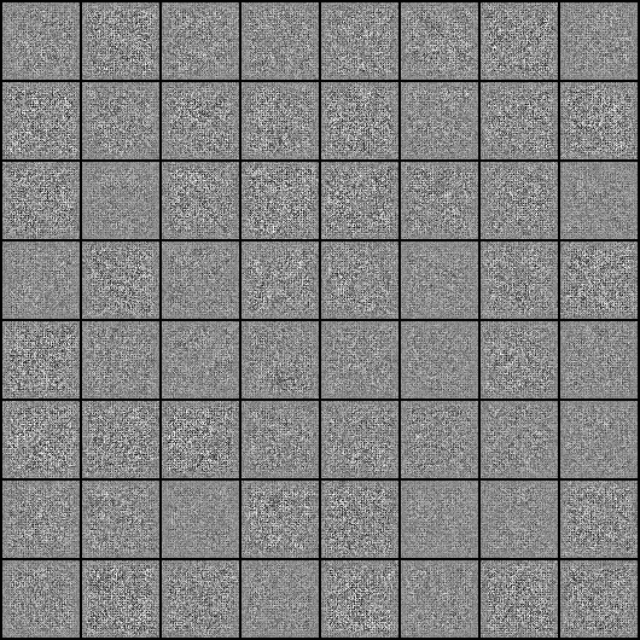
A Shadertoy shader for this pattern:

```glsl
// Eight by eight grey tiles of grainy woven static, separated by thin black joints.

const float TILES = 8.0;
const float TILE_SIZE = 64.0;   // grains along one tile
const float JOINT = 2.0;        // joint width in grains
const float PITCH = TILE_SIZE + JOINT;
const float GRID_SIZE = TILES * PITCH + JOINT;

const vec3 JOINT_COLOR = vec3(0.01);
const vec3 TILE_COLOR = vec3(0.545);

float hash(vec2 p, float seed) {
    vec3 q = fract(vec3(p.xyx + seed * 17.31) * vec3(0.1031, 0.1030, 0.0973));
    q += dot(q, q.yzx + 33.33);
    return fract((q.x + q.y) * q.z);
}

float valueNoise(vec2 p, float seed) {
    vec2 i = floor(p);
    vec2 f = fract(p);
    f = f * f * (3.0 - 2.0 * f);
    float low = mix(hash(i, seed), hash(i + vec2(1, 0), seed), f.x);
    float high = mix(hash(i + vec2(0, 1), seed), hash(i + vec2(1, 1), seed), f.x);
    return mix(low, high, f.y);
}

// Random grain, roughly bell shaped around zero
float grain(vec2 id) {
    return hash(id, 1.0) + hash(id, 2.0) - 1.0;
}

// Dark dot on every second row and column, zero on average
float weave(vec2 local) {
    vec2 odd = mod(local, 2.0);
    return 0.25 - odd.x * odd.y;
}

// Contrast differs per tile and per patch, and calms down at the rim
float contrast(vec2 tile, vec2 local) {
    vec2 rim = min(local, TILE_SIZE - 1.0 - local);
    float fade = mix(0.5, 1.0, smoothstep(0.0, 9.0, min(rim.x, rim.y)));
    float patchy = mix(0.75, 1.25, valueNoise(local / 9.0 + tile * 11.0, 3.0));
    return fade * patchy * mix(0.7, 1.3, hash(tile, 4.0));
}

// Colour of one grain, or of the joint it lies in
vec3 grainColor(vec2 id) {
    id = clamp(id, 0.0, GRID_SIZE - 1.0);
    vec2 tile = floor((id + 0.5) / PITCH);
    vec2 local = id - tile * PITCH - JOINT;
    if (min(local.x, local.y) < -0.5) return JOINT_COLOR;
    float tone = 0.35 * grain(id) + 0.2 * weave(local);
    return clamp(TILE_COLOR + tone * contrast(tile, local), 0.0, 1.0);
}

void mainImage(out vec4 fragColor, in vec2 fragCoord) {
    vec2 p = fragCoord / iResolution.xy * GRID_SIZE - 0.5;
    vec2 id = floor(p);
    vec2 f = fract(p);

    // Blend the four nearest grains for soft edges
    vec3 low = mix(grainColor(id), grainColor(id + vec2(1, 0)), f.x);
    vec3 high = mix(grainColor(id + vec2(0, 1)), grainColor(id + vec2(1, 1)), f.x);
    fragColor = vec4(mix(low, high, f.y), 1.0);
}
```
